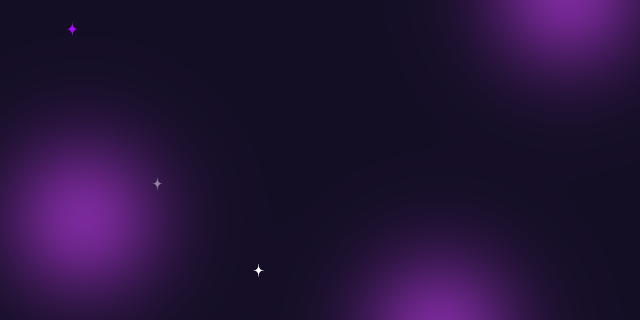
Give the GLSL for this background, as a Shadertoy shader.

```glsl
const vec3 NIGHT = vec3(0.078, 0.055, 0.145);
const vec3 ORCHID = vec3(0.480, 0.162, 0.605);
const vec3 VIOLET = vec3(0.660, 0.040, 1.000);
const vec3 WHITE = vec3(1.0);
const float GLOW_SPREAD = 0.174;

// Soft round light with a Gaussian falloff
float glow(vec2 p, vec2 center, float spread) {
    vec2 d = (p - center) / spread;
    return exp(-0.5 * dot(d, d));
}

// Four-pointed star with concave sides, antialiased over one pixel
float sparkle(vec2 p, vec2 center, vec2 halfSize, float pixel) {
    vec2 q = abs(p - center) / halfSize;
    float sides = 1.0 - length(1.0 - min(q, 1.0));
    float tips = max(q.x, q.y) - 1.0;
    float edge = max(sides, tips) * min(halfSize.x, halfSize.y);
    return 1.0 - smoothstep(-0.5 * pixel, 0.5 * pixel, edge);
}

void mainImage(out vec4 fragColor, in vec2 fragCoord) {
    // Canvas height is one unit
    float pixel = 1.0 / iResolution.y;
    vec2 p = fragCoord * pixel;

    // Purple lights on the dark ground
    float light = glow(p, vec2(0.262, 0.316), GLOW_SPREAD)
                + glow(p, vec2(1.773, 1.026), GLOW_SPREAD)
                + glow(p, vec2(1.374, -0.045), GLOW_SPREAD);
    vec3 color = mix(NIGHT, ORCHID, min(light, 1.0));

    // Small sparkles
    color = mix(color, VIOLET, sparkle(p, vec2(0.226, 0.909), vec2(0.017, 0.021), pixel));
    color = mix(color, WHITE, 0.45 * sparkle(p, vec2(0.492, 0.426), vec2(0.0145, 0.0185), pixel));
    color = mix(color, WHITE, sparkle(p, vec2(0.808, 0.155), vec2(0.0150, 0.0185), pixel));

    fragColor = vec4(color, 1.0);
}
```
